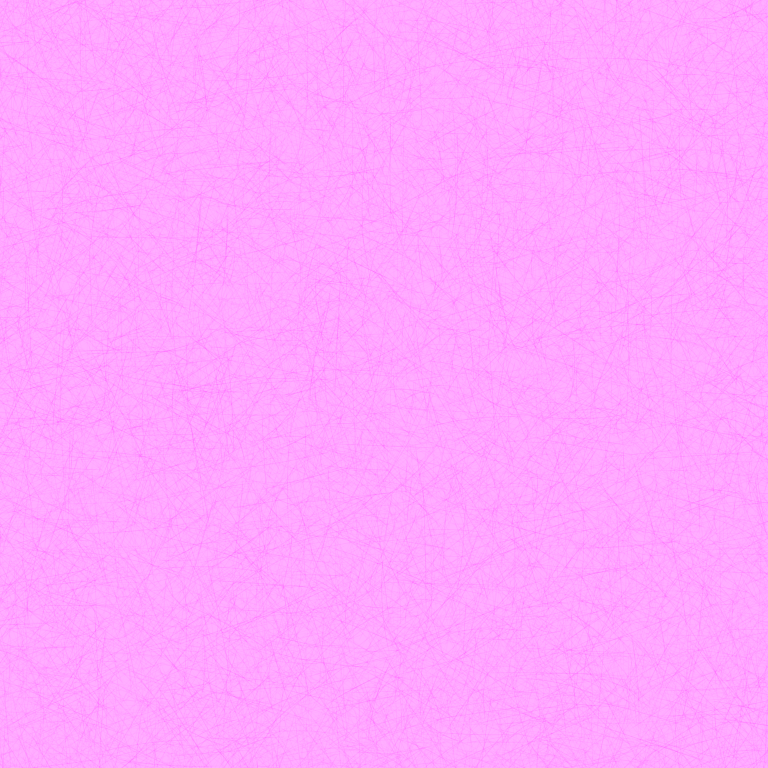
Give the GLSL for this texture, as a Shadertoy shader.

```glsl
const vec3 PAPER_PINK = vec3(1.0, 0.684, 1.0);
const vec3 FIBRE_INK = vec3(0.0, 1.0, 0.0);   // channel absorbed by fibres
const int LAYERS = 30;
const vec2 CELL = vec2(0.1, 0.022);           // long, thin cells along the fibres
const float HALF_WIDTH = 0.0005;

uint scramble(uint n) {
    n = (n ^ (n >> 16)) * 0x7feb352du;
    n = (n ^ (n >> 15)) * 0x846ca68bu;
    return n ^ (n >> 16);
}

// Four random values in 0..1 for one cell of one layer
vec4 hash4(ivec2 cell, int seed) {
    uint a = scramble(uint(cell.x + 512) + 4096u * uint(cell.y + 512) + 16777216u * uint(seed));
    uint b = scramble(a + 101u);
    return vec4(a & 65535u, a >> 16, b & 65535u, b >> 16) / 65535.0;
}

mat2 rotation(float angle) {
    float c = cos(angle), s = sin(angle);
    return mat2(c, s, -s, c);
}

// Coverage of a tapered, bowed strand centred on the origin
float strand(vec2 p, float halfLength, float slope, float bow, float pixel) {
    float t = p.x / halfLength;
    float steepness = slope + 2.0 * bow * t / halfLength;
    float dist = abs(p.y - slope * p.x - bow * t * t) / sqrt(1.0 + steepness * steepness);
    float line = clamp((HALF_WIDTH + 0.5 * pixel - dist) / pixel, 0.0, 1.0);
    float taper = 1.0 - smoothstep(0.55, 1.0, abs(t));
    return line * taper;
}

// Summed ink of all strands of one layer near p
float fibreLayer(vec2 p, int layer, float pixel) {
    ivec2 home = ivec2(floor(p / CELL));
    float ink = 0.0;
    for (int y = -1; y <= 1; y++) {
        for (int x = -1; x <= 1; x++) {
            ivec2 cell = home + ivec2(x, y);
            vec4 place = hash4(cell, layer);
            vec4 shape = hash4(cell, layer + 128);
            vec2 centre = (vec2(cell) + place.xy) * CELL;
            float halfLength = mix(0.02, 0.1, place.z);
            float slope = mix(-0.12, 0.12, place.w);
            float bend = 2.0 * shape.x - 1.0;
            float bow = 0.009 * bend * abs(bend);
            float strength = 0.022 + 0.055 * pow(shape.y, 4.0);
            ink += strength * strand(p - centre, halfLength, slope, bow, pixel);
        }
    }
    return ink;
}

void mainImage(out vec4 fragColor, in vec2 fragCoord) {
    float pixel = 1.0 / iResolution.y;
    vec2 uv = fragCoord * pixel;

    // Layers fan out evenly over all directions
    float ink = 0.0;
    for (int i = 0; i < LAYERS; i++) {
        float angle = 3.14159 * (float(i) + 0.5) / float(LAYERS);
        vec2 shift = vec2(0.37, 0.61) * float(i % 7);
        ink += fibreLayer(rotation(angle) * uv + shift, i, pixel);
    }

    fragColor = vec4(PAPER_PINK - FIBRE_INK * min(ink, 0.2), 1.0);
}
```
